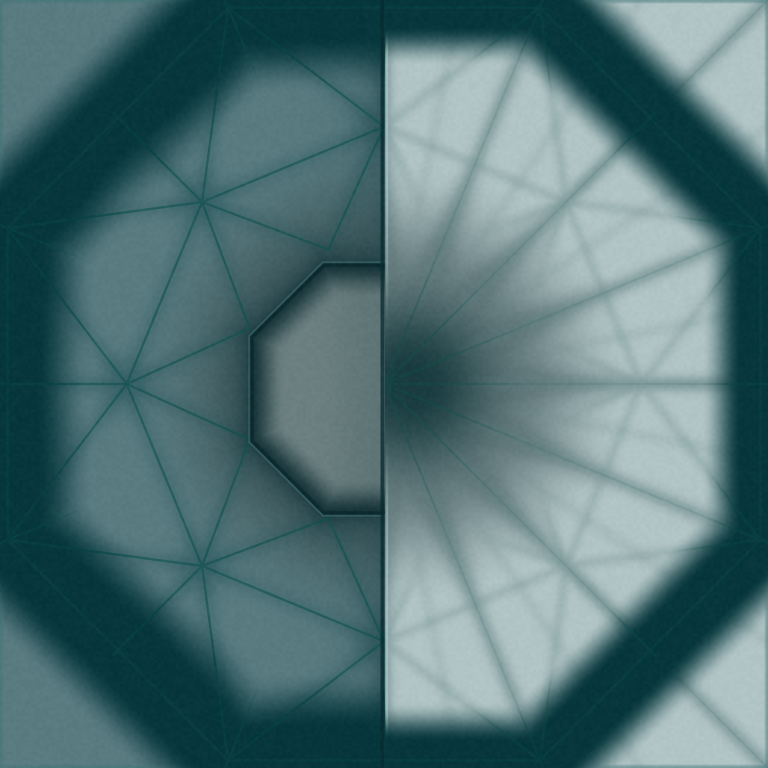
A three.js fragment shader for this background:

```glsl
// Split teal octagon: a faceted web with an inset panel on the left, dark rays on pale ground on the right.
varying vec2 vUv;

float hash(vec2 p) {
  vec3 h = fract(p.xyx * 0.1031);
  h += dot(h, h.yzx + 33.33);
  return fract((h.x + h.y) * h.z);
}

float noise(vec2 p) {
  vec2 i = floor(p), f = fract(p);
  f = f * f * (3.0 - 2.0 * f);
  return mix(mix(hash(i), hash(i + vec2(1.0, 0.0)), f.x),
             mix(hash(i + vec2(0.0, 1.0)), hash(i + 1.0), f.x), f.y);
}

float segment(vec2 p, vec2 a, vec2 b) {
  vec2 ab = b - a;
  return length(p - a - ab * clamp(dot(p - a, ab) / dot(ab, ab), 0.0, 1.0));
}

float stroke(float d, float width) {
  return 1.0 - smoothstep(width * 0.4, width * 1.6, abs(d));
}

float gauss(float d, float width) {
  return exp(-d * d / (width * width));
}

// Signed angle to the nearest multiple of step
float foldAngle(float a, float step) {
  return mod(a + 0.5 * step, step) - 0.5 * step;
}

void main() {
  vec2 p = vUv - 0.5;
  float r = length(p);
  float angle = atan(p.y, p.x + 1e-5);
  float sector = foldAngle(angle, 0.785398);
  vec2 q = r * vec2(cos(sector), abs(sin(sector)));

  vec3 deepTeal = vec3(0.025, 0.215, 0.235);
  vec3 lineGreen = vec3(0.05, 0.32, 0.30);
  float rightSide = smoothstep(-0.001, 0.001, p.x - 0.001);

  // Inset panel distance and web distance
  vec2 c = abs(p + vec2(0.0, 0.0065));
  float panel = max(max(c.x - 0.1745, c.y - 0.164), (c.x + c.y) * 0.7071 - 0.172);
  vec2 node = vec2(0.335, 0.0);
  float web = min(segment(q, node, vec2(0.286, 0.1185)), segment(q, node, vec2(0.49, 0.203)));
  web = min(web, min(segment(q, node, vec2(0.175, 0.0725)), segment(q, node, vec2(0.5, 0.0))));

  // Left ground, darkened along the web, its nodes and the panel
  vec3 left = mix(vec3(0.27, 0.37, 0.385), vec3(0.35, 0.485, 0.505), smoothstep(0.16, 0.34, r));
  left = mix(left, vec3(0.16, 0.34, 0.36), 0.3 * gauss(web, 0.014) + 0.45 * gauss(length(q - node), 0.035));
  left = mix(left, vec3(0.07, 0.20, 0.22), 0.75 * exp(-max(panel, 0.0) / 0.022));
  left = mix(left, vec3(0.13, 0.27, 0.29), 0.45 * exp(-abs(p.x) / 0.035));
  left = mix(left, lineGreen, 0.6 * stroke(web, 0.0015));

  // Panel face with a soft inner shadow and a thin rim
  vec3 face = mix(vec3(0.42, 0.50, 0.505), vec3(0.37, 0.455, 0.46), smoothstep(-0.1, 0.0, p.x));
  face = mix(face, vec3(0.05, 0.17, 0.19), 0.95 * smoothstep(-0.047, 0.003, panel));
  left = mix(left, face, 1.0 - smoothstep(-0.001, 0.001, panel));
  left = mix(left, vec3(0.03, 0.15, 0.17), 0.7 * stroke(panel + 0.003, 0.002));
  left = mix(left, vec3(0.25, 0.42, 0.43), 0.6 * stroke(panel - 0.001, 0.0012));

  // Right ground: a dark core spreading into rays
  float ray = abs(r * sin(foldAngle(angle, 0.392699)));
  float fineRay = abs(r * sin(foldAngle(angle, 0.19635)));
  float core = length(p - vec2(0.035, 0.0));
  float spread = core - 0.035 * gauss(ray, 0.022) * smoothstep(0.08, 0.2, r);
  vec3 right = mix(vec3(0.10, 0.235, 0.25), vec3(0.36, 0.45, 0.46), smoothstep(0.015, 0.15, core));
  right = mix(right, vec3(0.695, 0.77, 0.775), smoothstep(0.10, 0.29, spread));
  float outward = smoothstep(0.08, 0.22, r);
  right = mix(right, vec3(0.38, 0.50, 0.51),
              outward * (0.36 * gauss(ray, 0.012) + 0.13 * gauss(fineRay, 0.009)));
  right = mix(right, vec3(0.45, 0.57, 0.57), 0.3 * gauss(web, 0.008) * smoothstep(0.2, 0.3, r));
  right = mix(right, lineGreen, 0.35 * stroke(ray, 0.0015) * (1.0 - 0.7 * outward));

  vec3 color = mix(left, right, rightSide);

  // Blurred octagonal band, softer on the left
  float wobble = 0.012 * (noise(p * 12.0 + 20.0) - 0.5) * (1.0 - rightSide);
  float inner = smoothstep(mix(0.375, 0.413, rightSide), mix(0.452, 0.466, rightSide), q.x + wobble);
  float outer = 1.0 - smoothstep(0.522, mix(0.585, 0.575, rightSide), q.x);
  float band = inner * outer;
  color = mix(color, deepTeal, band);

  // Faint construction lines within the band
  float seam = abs(dot(q, vec2(-0.382683, 0.92388)));
  float trace = max(stroke(q.x - 0.49, 0.0015), max(stroke(web, 0.0015), stroke(seam, 0.0015)));
  color = mix(color, vec3(0.03, 0.29, 0.27), 0.4 * trace * band);

  // Divider and its narrow highlight
  float within = 1.0 - smoothstep(0.42, 0.46, abs(p.y));
  color = mix(color, vec3(0.03, 0.17, 0.19), 0.8 * stroke(p.x + 0.002, 0.0025));
  float highlight = stroke(p.x - 0.004, 0.0015) * within * smoothstep(0.05, 0.25, abs(p.y));
  color = mix(color, vec3(0.70, 0.79, 0.79), 0.6 * highlight);

  // Canvas border and fine grain
  float border = 0.5 - max(abs(p.x), abs(p.y));
  color = mix(color, vec3(0.25, 0.46, 0.46), 0.5 * (1.0 - smoothstep(0.001, 0.006, border)) * (1.0 - band));
  color += 0.022 * (noise(vUv * 260.0) - 0.5);

  gl_FragColor = vec4(color, 1.0);
}
```
